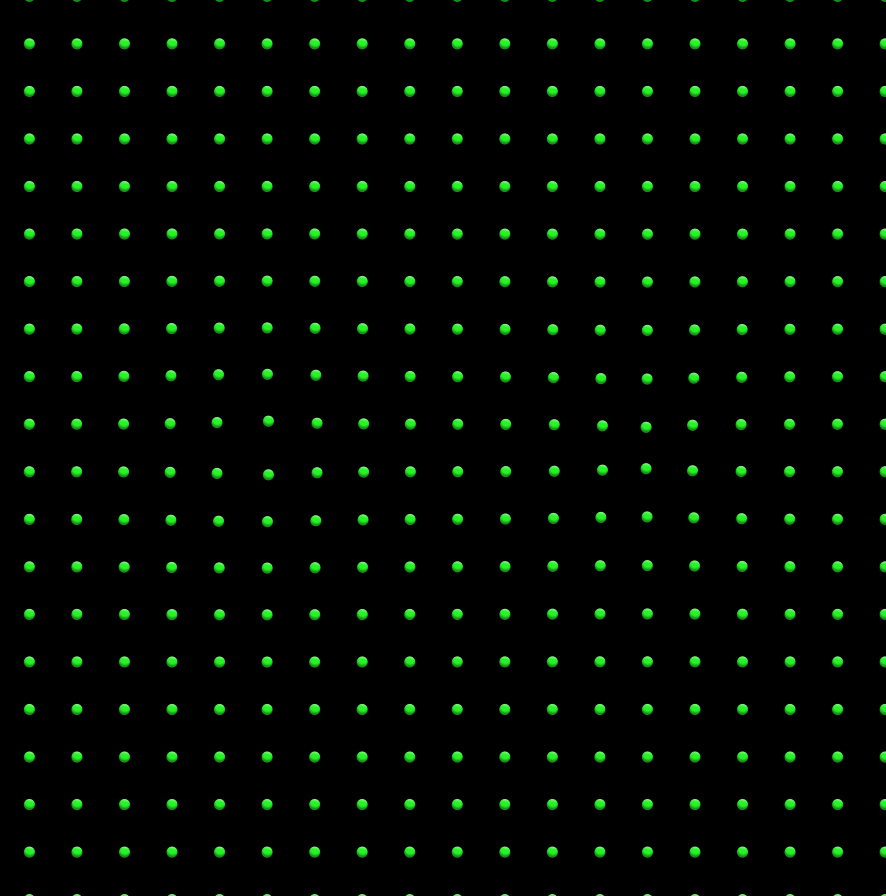
A Shadertoy shader for this pattern:

```glsl
const float PITCH = 0.05306;          // grid spacing, in canvas heights
const float FIRST_COLUMN = 0.0328;    // x of the leftmost column
const float MIDDLE = 0.5;             // height of the mirror line between rows
const float RADIUS = 0.0062;
const vec2 SOURCE = vec2(0.2865, MIDDLE);   // pushes beads away
const vec2 SINK = vec2(0.711, MIDDLE);      // pulls beads in
const float PUSH = 0.0039;
const float REACH = 0.13;
const vec3 LIGHT = vec3(0.12, 0.6, 0.79);
const vec3 BEAD = vec3(0.15, 0.94, 0.15);
const vec3 GLINT = vec3(0.62, 0.93, 0.62);

// Outward displacement that fades with distance from a pole
vec2 repulsion(vec2 p, vec2 pole) {
    vec2 d = p - pole;
    float r = length(d);
    return PUSH * d / max(r, 1e-4) * exp(-r * r / (REACH * REACH));
}

// Centre of the bead belonging to the grid cell around p
vec2 beadCentre(vec2 p) {
    vec2 origin = vec2(FIRST_COLUMN, MIDDLE + 0.5 * PITCH);
    vec2 node = origin + PITCH * floor((p - origin) / PITCH + 0.5);
    return node + repulsion(node, SOURCE) - repulsion(node, SINK);
}

// Lit sphere colour for an offset in units of the radius
vec3 shadeBead(vec2 q) {
    float z = sqrt(max(1.0 - dot(q, q), 0.0));
    vec3 normal = normalize(vec3(q, z));
    float diffuse = max(dot(normal, normalize(LIGHT)), 0.0);
    float glint = smoothstep(0.35, 1.0, q.y + 0.2 * q.x);
    vec3 body = BEAD * mix(0.6, 1.02, smoothstep(0.0, 0.75, diffuse));
    return mix(body, GLINT, 0.75 * glint);
}

void mainImage(out vec4 fragColor, in vec2 fragCoord) {
    vec2 p = fragCoord / iResolution.y;
    float pixel = 1.0 / iResolution.y;

    vec2 offset = p - beadCentre(p);
    float edge = length(offset) - RADIUS;
    float coverage = 1.0 - smoothstep(-0.6 * pixel, 0.6 * pixel, edge);

    fragColor = vec4(shadeBead(offset / RADIUS) * coverage, 1.0);
}
```
